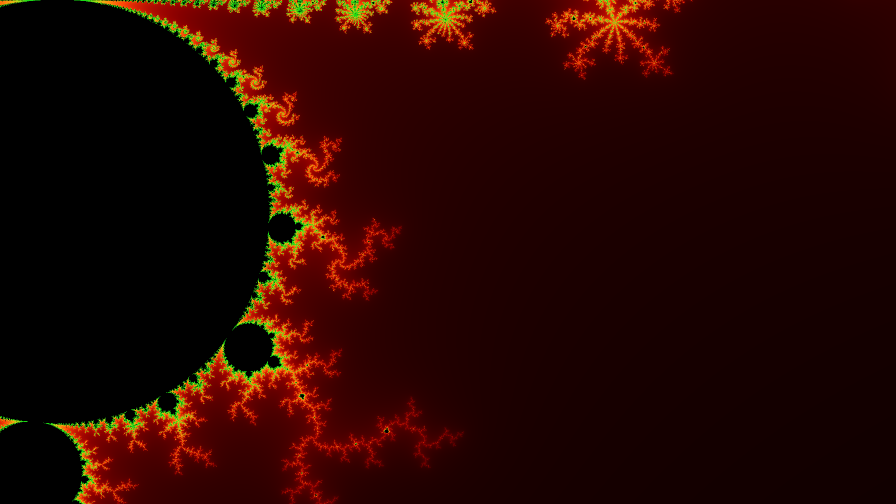
This background is drawn by a WebGL 1 fragment shader. Its source:

```glsl
precision highp float;
// Draws a dark red escape-time fractal: a black bulb with glowing filaments.

uniform vec2 u_resolution;

#define VIEW_CENTER vec2(-0.2995, 0.7621)
#define VIEW_WIDTH 0.4
#define MAX_STEPS 300
#define ESCAPE_RADIUS_SQ 4096.0
#define RED_FULL 60.0      // step count where red saturates
#define GREEN_START 30.0   // step counts over which green fades in
#define GREEN_FULL 110.0
#define RED_FADE_START 75.0
#define RED_FADE_END 145.0
#define SAMPLES 2          // samples per pixel side

// Smooth number of steps before z = z^2 + c escapes, or -1.0 inside the set.
float escapeSteps(vec2 c) {
  vec2 z = vec2(0.0);
  for (int i = 0; i < MAX_STEPS; i++) {
    z = vec2(z.x * z.x - z.y * z.y, 2.0 * z.x * z.y) + c;
    float radiusSq = dot(z, z);
    if (radiusSq > ESCAPE_RADIUS_SQ) {
      return float(i) + 1.0 - log2(0.5 * log2(radiusSq));
    }
  }
  return -1.0;
}

// Black through red, orange and yellow to green as the step count grows.
vec3 glowColor(float steps) {
  if (steps < 0.0) return vec3(0.0);
  float red = clamp(steps / RED_FULL, 0.0, 1.0);
  red *= 1.0 - 0.9 * smoothstep(RED_FADE_START, RED_FADE_END, steps);
  float green = 0.85 * smoothstep(GREEN_START, GREEN_FULL, steps);
  return vec3(red, green, 0.1 * green);
}

// Canvas position to the complex plane, turned by half a circle.
vec2 planePoint(vec2 position) {
  vec2 offset = (position - 0.5 * u_resolution) / u_resolution.x;
  return VIEW_CENTER - VIEW_WIDTH * offset;
}

void main() {
  // Average a small grid of samples to smooth the edges.
  vec3 color = vec3(0.0);
  for (int y = 0; y < SAMPLES; y++) {
    for (int x = 0; x < SAMPLES; x++) {
      vec2 jitter = (vec2(float(x), float(y)) + 0.5) / float(SAMPLES) - 0.5;
      color += glowColor(escapeSteps(planePoint(gl_FragCoord.xy + jitter)));
    }
  }
  gl_FragColor = vec4(color / float(SAMPLES * SAMPLES), 1.0);
}
```
